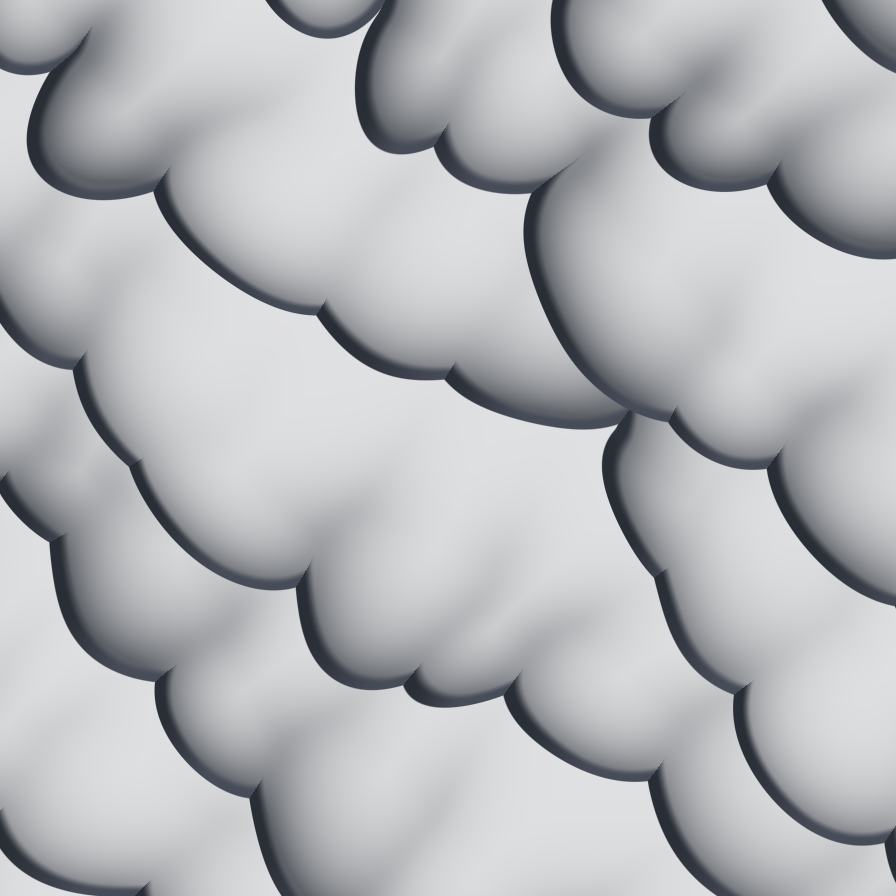
Write a Shadertoy shader that draws this texture.

```glsl
// Overlapping pale, pillow-like folds in diagonal rows with dark undercut rims.

float hash(vec2 cell, float salt) {
    return fract(sin(dot(cell, vec2(127.1, 311.7)) + salt * 74.7) * 43758.545);
}

// Layered sines bend the rows and lobes out of regular shape.
vec2 warp(vec2 p) {
    p += 0.018 * sin(p.yx * vec2(9.0, 11.0) + vec2(1.3, 4.1));
    return p + 0.007 * sin(p.yx * vec2(23.0, 19.0) + vec2(2.7, 0.6));
}

// One row of scalloped lobes: rgb is its surface, a is its coverage.
vec4 foldLayer(vec2 p, float row, float pixel) {
    const float spacing = 0.17;
    const float blend = 0.018;
    vec2 along = vec2(0.766, -0.643);
    vec2 across = vec2(0.643, 0.766);
    float u = dot(p, along);
    float v = dot(p, across);
    float base = row * 0.22 + 0.035 * sin(u * 5.0 + row * 2.4);

    float depth = -9.0;
    float weightSum = 0.0;
    float toneSum = 0.0;
    vec2 normal = vec2(0.0);
    for (int i = -2; i <= 2; i++) {
        vec2 cell = vec2(floor(u / spacing) + float(i), row);
        float radius = mix(0.08, 0.19, hash(cell, 1.0));
        float center = (cell.x + 0.5 + 0.6 * (hash(cell, 2.0) - 0.5)) * spacing;
        float tip = base + 0.06 * hash(cell, 3.0);
        vec2 q = vec2(u - center, v - tip - radius);

        // A round front that widens into the row behind it.
        float back = max(q.y, 0.0);
        vec2 front = vec2(q.x, min(q.y, 0.0));
        float lobe = radius - length(front) + back * back / (back + 0.06);
        lobe = clamp(lobe, -0.3, 0.3);
        if (lobe > depth) {
            depth = lobe;
            normal = front / max(length(front), 0.001);
        }
        float weight = exp(lobe / blend);
        weightSum += weight;
        toneSum += weight * hash(cell, 4.0);
    }

    // Soft shading fades from the lower edge towards the lit back.
    float softDepth = max(blend * log(weightSum), 0.0);
    float tone = toneSum / weightSum;
    float shade = 0.65 * mix(0.75, 1.25, tone) * exp(-softDepth / mix(0.038, 0.052, tone));
    float light = 0.88 - min(shade, 0.5);
    vec3 body = light + mix(vec3(-0.012, 0.0, 0.022), vec3(-0.003, 0.0, 0.006),
                            smoothstep(0.4, 0.88, light));

    // The undercut rim is wider and blacker where it faces left.
    float facingLeft = smoothstep(0.2, 0.95, -dot(normal, vec2(along.x, across.x)));
    vec3 rimColor = mix(vec3(0.28, 0.30, 0.35), vec3(0.16, 0.18, 0.21), facingLeft);
    float rimWidth = mix(0.010, 0.014, facingLeft);
    vec3 color = mix(rimColor, body, smoothstep(0.7 * rimWidth, 1.6 * rimWidth, depth));

    return vec4(color, smoothstep(-pixel, pixel, depth));
}

void mainImage(out vec4 fragColor, in vec2 fragCoord) {
    vec2 p = warp(fragCoord / iResolution.y);
    float pixel = 0.8 / iResolution.y;

    // Rows stack from the lower left to the upper right.
    vec3 color = vec3(0.86, 0.86, 0.87);
    for (int row = -3; row <= 7; row++) {
        vec4 fold = foldLayer(p, float(row), pixel);
        color = mix(color, fold.rgb, fold.a);
    }
    fragColor = vec4(color, 1.0);
}
```
